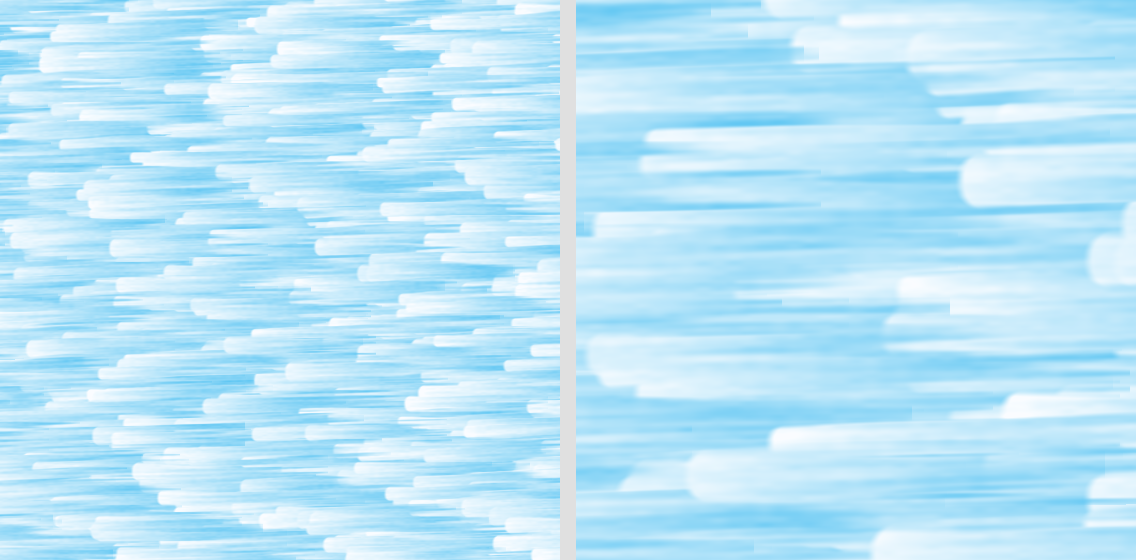
Left: the whole. Right: its middle third, enlarged.
Write a Shadertoy shader that draws this texture.

```glsl
float hash(vec2 p) {
    vec3 q = fract(vec3(p.xyx) * 0.1031);
    q += dot(q, q.yzx + 33.33);
    return fract((q.x + q.y) * q.z);
}

float noise(vec2 p) {
    vec2 cell = floor(p), f = fract(p);
    f = f * f * (3.0 - 2.0 * f);
    return mix(mix(hash(cell), hash(cell + vec2(1, 0)), f.x),
               mix(hash(cell + vec2(0, 1)), hash(cell + vec2(1, 1)), f.x), f.y);
}

// One layer of strokes: x is lightness, y is opacity
vec2 strokeLayer(vec2 uv, float layer) {
    vec2 size = vec2(0.36, 0.056);
    float row = floor(uv.y / size.y + hash(vec2(layer, 3.7)));
    float y = (fract(uv.y / size.y + hash(vec2(layer, 3.7))) - 0.5) * size.y;
    float along = uv.x / size.x + hash(vec2(row + 40.0, layer * 7.0)) + 20.0;
    vec2 id = vec2(floor(along) + layer * 31.0, row + 70.0);

    // Blunt rounded head on the left, long tail to the right
    float start = 0.3 * hash(id);
    float t = (fract(along) - start) / (1.0 - start);
    float x = t * (1.0 - start) * size.x;
    float halfWidth = mix(0.010, 0.020, hash(id + 11.3));
    y += (hash(id + 23.1) - 0.5) * 0.012 + (hash(id + 5.9) - 0.5) * 0.03 * x;

    // Bristle marks wear away the sides and the tail
    float bristle = noise(uv * vec2(9.0, 210.0) + layer * 17.0);
    float across = abs(y) / halfWidth;
    float headCurve = halfWidth * 0.7 * pow(min(across, 1.2), 3.0);
    float head = smoothstep(0.0, 0.007, x - headCurve);
    float wear = (bristle - 0.5) * smoothstep(0.0, 0.3, t);
    float sides = 1.0 - smoothstep(0.65, 1.0, across + wear * 0.7);
    float tail = 1.0 - smoothstep(0.5, 0.98, t + wear * 0.5);

    float light = 0.96 - 0.68 * t + 0.24 * wear + 0.14 * (hash(id + 8.4) - 0.5);
    return vec2(light, head * sides * tail);
}

void mainImage(out vec4 fragColor, in vec2 fragCoord) {
    vec2 uv = fragCoord / iResolution.y;
    uv.y -= 0.025 * uv.x;
    uv.y += 0.004 * (noise(uv * vec2(5.0, 8.0)) - 0.5);

    // Paint the strokes over one another
    float light = 0.3 + 0.3 * noise(uv * vec2(6.0, 120.0));
    for (int i = 0; i < 18; i++) {
        vec2 stroke = strokeLayer(uv, float(i) + 1.0);
        light = mix(light, stroke.x, stroke.y);
    }

    // Thin streaks and soft grain, weaker on the palest paint
    float streak = noise(uv * vec2(14.0, 260.0) + 50.0) - 0.5;
    float grain = noise(uv * vec2(110.0, 330.0) + 90.0) - 0.5;
    light += (0.17 * streak + 0.09 * grain) * (1.15 - 0.6 * light);

    vec3 deepBlue = vec3(0.24, 0.73, 0.94);
    vec3 paleBlue = vec3(0.98, 0.99, 1.0);
    fragColor = vec4(mix(deepBlue, paleBlue, clamp(light, -0.12, 1.0)), 1.0);
}
```
